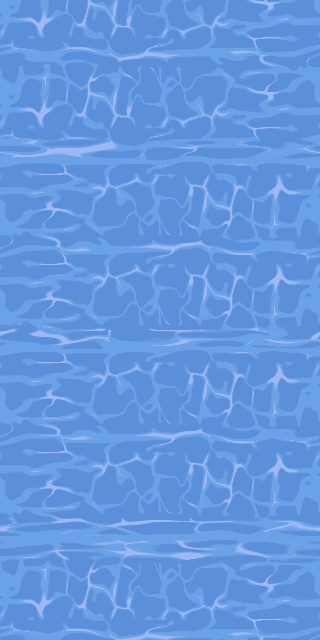
A Shadertoy shader for this texture:

```glsl
#define DEEP  vec3(.36, .56, .85)
#define LIGHT vec3(.42, .63, .90)
#define GLINT vec3(.62, .72, .96)
#define ROW 0.281          // height of one repeated row, canvas width = 1
#define BLOCK 0.5885       // two rows and the strip that closes them
#define STRIP 0.065        // height of the closing strip
#define BODY_WIDTH 0.0088  // mean half width of the light lines
#define GLINT_WIDTH 0.016  // gain of the highlight width
#define ROUNDING 0.003     // softness of the cell corners
#define WARP 0.65          // waviness of the lines, in cells

vec2 hash2(vec2 cell, float seed) {
    uvec3 v = uvec3(ivec3(vec3(cell, seed))) * 1664525u + 1013904223u;
    v.x += v.y * v.z; v.y += v.z * v.x; v.z += v.x * v.y;
    v ^= v >> 16u;
    v.x += v.y * v.z; v.y += v.z * v.x;
    return vec2(v.xy >> 8u) / 16777216.0;
}

// Value noise that wraps after "period" cells
float noise(vec2 p, vec2 period, float seed) {
    vec2 i = floor(p), f = fract(p);
    f = f * f * (3.0 - 2.0 * f);
    float a = hash2(mod(i, period), seed).x;
    float b = hash2(mod(i + vec2(1, 0), period), seed).x;
    float c = hash2(mod(i + vec2(0, 1), period), seed).x;
    float d = hash2(mod(i + 1.0, period), seed).x;
    return mix(mix(a, b, f.x), mix(c, d, f.x), f.y);
}

// Vector from p to the jittered centre of a cell
vec2 toCentre(vec2 p, vec2 cell, vec2 period, float seed) {
    return cell + 0.1 + 0.8 * hash2(mod(cell, period), seed) - p;
}

// Rounded distance to the nearest cell border, in canvas units
float cellBorder(vec2 p, vec2 period, vec2 cellSize, float seed) {
    vec2 base = floor(p), nearCell = base, nearest = vec2(9);
    for (int y = -1; y <= 1; y++)
    for (int x = -1; x <= 1; x++) {
        vec2 cell = base + vec2(x, y);
        vec2 r = toCentre(p, cell, period, seed);
        if (dot(r, r) < dot(nearest, nearest)) { nearest = r; nearCell = cell; }
    }
    float sum = 0.0;
    for (int y = -2; y <= 2; y++)
    for (int x = -2; x <= 2; x++) {
        if (x == 0 && y == 0) continue;
        vec2 r = toCentre(p, nearCell + vec2(x, y), period, seed);
        vec2 n = normalize(r - nearest);
        float d = dot(0.5 * (r + nearest), n) / length(n / cellSize);
        sum += exp(-d / ROUNDING);
    }
    return -ROUNDING * log(sum + 1e-12);
}

// Signed distances to the light lines (x) and to their highlights (y)
vec2 caustics(vec2 p, vec2 count, float height, float seed) {
    vec2 q = p * count, fine = count * 2.0;
    vec2 bend = vec2(noise(2.0 * q, fine, seed + 1.0), noise(2.0 * q, fine, seed + 2.0)) - 0.5;
    float d = cellBorder(q + WARP * bend, count, vec2(1, height) / count, seed);
    float body = BODY_WIDTH * (0.3 + 1.4 * noise(q, count, seed + 3.0));
    float glint = GLINT_WIDTH * (noise(2.0 * q, fine, seed + 4.0) - 0.52);
    return d - vec2(body, glint);
}

float bump(float x, float width) { return exp(-x * x / (width * width)); }

// One row: round cells in the middle, flat ones by the seams and on one side
vec2 rowPattern(vec2 p) {
    float seam = smoothstep(0.55, 0.85, abs(p.y - 0.5) * 2.0);
    float side = 1.0 - smoothstep(0.05, 0.12, abs(p.x - 0.17));
    vec2 q = vec2(p.x - 0.05 * sin(6.2832 * (p.x - 0.15)), p.y);
    vec2 cells = mix(caustics(q, vec2(11, 3), ROW, 20.0),
                     caustics(p, vec2(6, 5), ROW, 40.0), max(seam, side));
    float wave = 0.02 * (noise(vec2(p.x * 7.0, 0), vec2(7), 60.0) - 0.5);
    float offset = (fract(p.y + 0.5) - 0.5) * ROW + wave;
    cells.x -= 0.011 * bump(offset, 0.012);
    return cells;
}

void mainImage(out vec4 fragColor, in vec2 fragCoord) {
    vec2 p = fragCoord / iResolution.xy;
    float depth = 2.0 * (1.0 - p.y);

    // Blocks down the canvas; the outer two are turned half round
    float block = floor((depth + 0.086) / BLOCK);
    float v = depth + 0.086 - block * BLOCK;
    bool first = block < 0.5, last = block > 2.5;
    float origin = first ? 0.247 : last ? 0.018 : 0.0;
    vec2 tile = vec2(p.x, fract((v - origin) / ROW));
    if (first || last) tile = 1.0 - tile;
    vec2 water = rowPattern(tile);

    // Long flat ripples, different in each strip
    float strip = smoothstep(-0.012, 0.012, v - BLOCK + STRIP);
    if (last) strip = 1.0 - smoothstep(0.06, 0.09, v);
    vec2 ripples = caustics(vec2(p.x, depth / 0.14), vec2(5, 3), 0.14, 80.0 + 10.0 * min(block, 2.0));
    water = mix(water, ripples - vec2(0, 0.0015), strip);

    // Light band where blocks meet
    float meet = bump(min(v, BLOCK - v), 0.011);
    water += meet * vec2(-0.016, 0.008);

    float soft = 0.7 / iResolution.x;
    vec2 cover = 1.0 - smoothstep(-soft, soft, water);
    vec3 color = mix(DEEP, LIGHT, cover.x);
    color = mix(color, GLINT, cover.x * cover.y);
    fragColor = vec4(color, 1);
}
```
